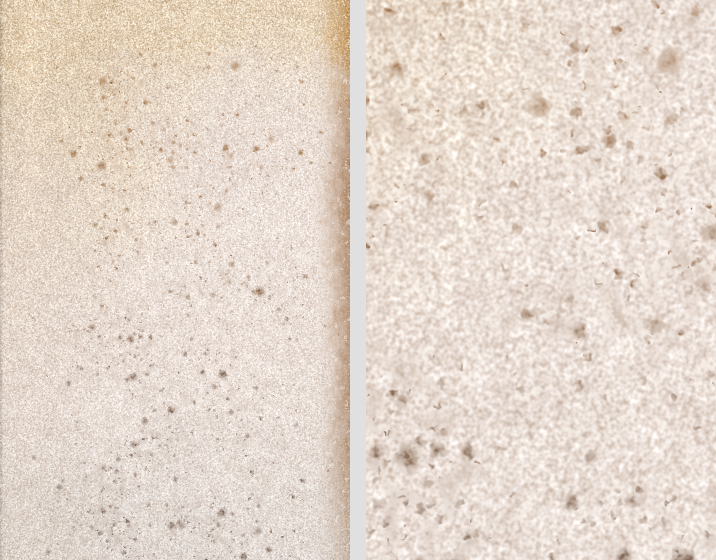
Left: the whole. Right: its middle third, enlarged.
This texture is drawn by a Shadertoy shader. Its source:

```glsl
// Aged cream paper with crisp grain, brown foxing spots and a stained right edge.

float hash(vec2 p) {
    vec3 q = fract(p.xyx * 0.1031);
    q += dot(q, q.yzx + 33.33);
    return fract((q.x + q.y) * q.z);
}

float slope(vec2 cell, vec2 offset) {
    float angle = 6.2832 * hash(cell);
    return dot(vec2(cos(angle), sin(angle)), offset);
}

// Gradient noise, roughly -0.7 to 0.7
float noise(vec2 p) {
    vec2 i = floor(p), f = p - i, e = vec2(1, 0);
    vec2 w = f * f * f * (f * (f * 6.0 - 15.0) + 10.0);
    return mix(mix(slope(i, f), slope(i + e.xy, f - e.xy), w.x),
               mix(slope(i + e.yx, f - e.yx), slope(i + e.xx, f - e.xx), w.x), w.y);
}

// Turns the lattice so that octaves never line up
vec2 turn(vec2 p, float a) {
    return mat2(cos(a), sin(a), -sin(a), cos(a)) * p + 40.0;
}

float bell(float x, float centre, float width) {
    float d = (x - centre) / width;
    return exp(-d * d);
}

// Likelihood of foxing: two loose vertical bands broken into clusters
float foxing(vec2 p) {
    float u = p.x / 0.625;
    float bands = bell(u, 0.38, 0.14) + 0.6 * bell(u, 0.66, 0.18);
    float clusters = clamp(0.7 + 1.5 * noise(p * 9.0 + 5.0), 0.1, 1.5);
    return bands * clusters * (1.0 - smoothstep(0.84, 0.98, p.y));
}

// Scattered soft spots, one candidate per cell
float spots(vec2 p, float scale, float amount, float seed) {
    vec2 q = p * scale, cell = floor(q);
    float ink = 0.0;
    for (int j = -1; j <= 1; j++)
    for (int i = -1; i <= 1; i++) {
        vec2 c = cell + vec2(i, j);
        vec2 centre = c + vec2(hash(c + seed), hash(c + seed + 17.0));
        float present = step(hash(c + seed + 41.0), amount * foxing(centre / scale));
        float size = hash(c + seed + 73.0);
        float radius = mix(0.16, 0.4, size * size);
        float spot = 1.0 - smoothstep(radius * 0.1, radius, length(q - centre));
        ink = max(ink, present * spot * mix(0.5, 1.0, hash(c + seed + 97.0)));
    }
    return ink;
}

void mainImage(out vec4 fragColor, in vec2 fragCoord) {
    vec2 uv = fragCoord / iResolution.xy;
    vec2 p = uv * vec2(0.625, 1.0);
    float cloud = noise(p * 6.0) + 0.5 * noise(p * 14.0 + 3.0);
    float mottle = noise(turn(p * 43.0, 0.4)) + 0.7 * noise(turn(p * 88.0, 1.1));
    float grain = 0.7 * noise(turn(p * 170.0, 0.6)) + noise(turn(p * 290.0, 1.0))
                + 0.9 * noise(turn(p * 430.0, 0.3));

    // Paper tone: warm at the top left, grey towards the lower left
    vec3 paper = vec3(0.925, 0.88, 0.85);
    float warm = smoothstep(0.3, 1.1, uv.y - 0.3 * smoothstep(0.25, 0.75, uv.x) + 0.15 * cloud + 0.1 * mottle);
    warm = clamp(warm + 0.6 * smoothstep(0.84, 1.02, uv.y + 0.05 * cloud), 0.0, 1.0);
    paper = mix(paper, vec3(0.895, 0.82, 0.715), warm);
    float leftShade = 1.0 - smoothstep(0.0, 0.42, uv.x + 0.08 * cloud);
    float lowShade = 1.0 - smoothstep(0.0, 0.4, uv.y + 0.1 * cloud);
    paper *= 1.0 - leftShade * vec3(0.03, 0.04, 0.055);
    paper *= 1.0 - lowShade * vec3(0.045, 0.035, 0.03);
    paper += 0.03 * bell(uv.x, 0.09, 0.03) * smoothstep(0.4, 0.8, uv.y);

    // Brown speckled wear along the right edge, golden in the top corner
    float wear = uv.x + 0.03 * cloud + 0.035 * mottle + 0.03 * grain;
    float edge = smoothstep(0.9, 1.04, wear) * mix(0.5, 1.0, smoothstep(0.0, 0.3, uv.y));
    vec3 edgeTint = mix(vec3(0.71, 0.57, 0.44), vec3(0.84, 0.7, 0.49), smoothstep(0.75, 0.95, uv.y));
    paper *= mix(vec3(1.0), edgeTint, edge);
    paper *= 1.0 - 0.12 * (1.0 - smoothstep(0.0, 0.012, uv.x));

    // Fibres and grain: dark tones turn browner
    float fibre = noise(p * vec2(190.0, 28.0) + 31.0);
    float relief = 0.135 * grain + 0.045 * mottle + 0.035 * fibre + 0.02 * cloud;
    paper += relief * vec3(0.8, 1.0, 1.15) * (1.0 + 0.5 * edge + 0.25 * warm);

    // Foxing in three sizes with ragged outlines
    vec2 ragged = p + 0.003 * vec2(noise(p * 130.0 + 7.0), noise(p * 130.0 + 60.0))
                    + 0.003 * vec2(noise(p * 280.0 + 11.0), noise(p * 280.0 + 80.0));
    float ink = spots(ragged, 32.0, 0.34, 3.0);
    ink = max(ink, 0.85 * spots(ragged, 58.0, 0.42, 130.0));
    ink = max(ink, 0.7 * spots(ragged, 100.0, 0.5, 260.0));
    float haze = 0.2 * foxing(p) * smoothstep(0.0, 0.6, noise(turn(p * 60.0, 0.8)) + 0.4 * grain);
    ink = clamp(ink * (0.9 + 0.7 * grain) + haze, 0.0, 1.0);
    vec3 rust = mix(vec3(0.42, 0.32, 0.26), vec3(0.58, 0.38, 0.2), smoothstep(0.2, 0.8, uv.y));
    paper = mix(paper, rust, 0.85 * ink);

    // Pale rubbed flecks
    float fleck = smoothstep(0.3, 0.5, noise(turn(p * 72.0, 0.5)) + 0.3 * grain);
    paper = mix(paper, vec3(0.96, 0.93, 0.89), 0.45 * fleck);

    fragColor = vec4(clamp(paper, 0.0, 1.0), 1.0);
}
```
